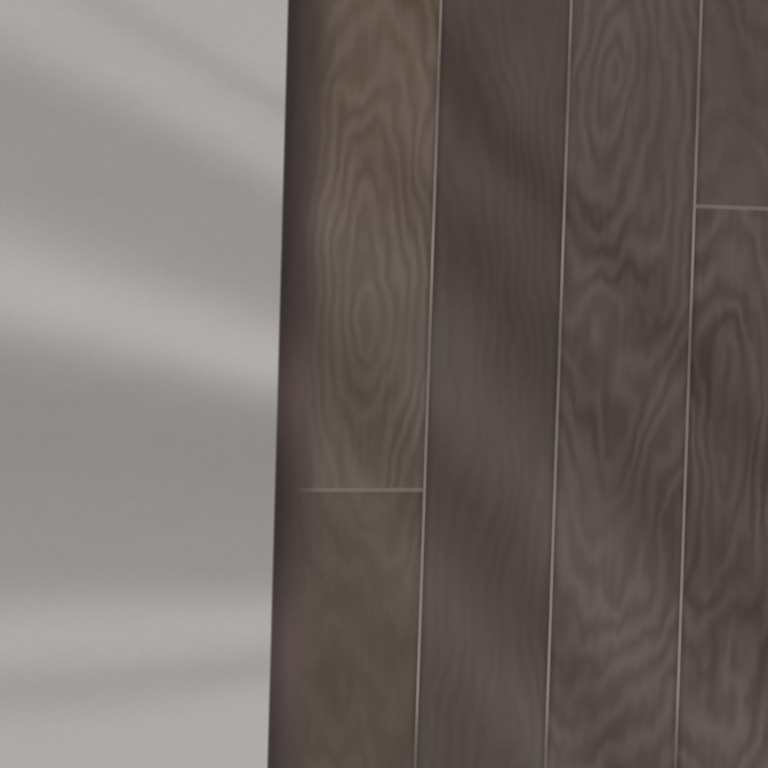
This texture is drawn by a three.js fragment shader. Its source:

```glsl
varying vec2 vUv;

const float PLANK_WIDTH = 0.1695;

float hash(vec2 p) {
  vec3 q = fract(vec3(p.xyx) * 0.1031);
  q += dot(q, q.yzx + 33.33);
  return fract((q.x + q.y) * q.z);
}

float noise(vec2 p) {
  vec2 i = floor(p), f = fract(p);
  f = f * f * (3.0 - 2.0 * f);
  return mix(mix(hash(i), hash(i + vec2(1.0, 0.0)), f.x),
             mix(hash(i + vec2(0.0, 1.0)), hash(i + vec2(1.0)), f.x), f.y);
}

float fbm(vec2 p) {
  float sum = 0.0, amp = 0.5;
  for (int i = 0; i < 4; i++) {
    sum += amp * noise(p);
    p = p * 2.03 + 17.1;
    amp *= 0.5;
  }
  return sum;
}

float band(float x, float centre, float width) {
  float d = (x - centre) / width;
  return exp(-d * d);
}

float line(float d, float halfWidth) {
  return 1.0 - smoothstep(halfWidth * 0.3, halfWidth * 1.7, abs(d));
}

// Fanned soft light falling across the pale wall
vec3 wallColor(vec2 p) {
  float s = (1.0 - p.y - 0.53 * p.x) / (1.0 - 0.7 * p.x);
  s += 0.012 * (fbm(p * vec2(5.0, 9.0)) - 0.5);
  float tone = 0.58;
  tone += 0.085 * (1.0 - smoothstep(0.0, 0.12, s));
  tone -= 0.035 * band(s, -0.075, 0.035);
  tone += 0.105 * band(s, 0.37, s < 0.37 ? 0.085 : 0.065);
  tone -= 0.025 * smoothstep(0.40, 0.50, s) * (1.0 - smoothstep(0.55, 0.75, s));
  tone += 0.095 * smoothstep(0.73, 0.84, s);
  tone -= 0.05 * band(s, 0.905, 0.04);
  tone += 0.012 * (fbm(p * vec2(14.0, 40.0)) - 0.5);
  return vec3(tone) + vec3(0.008, -0.008, -0.016);
}

// Growth rings stretched along the board around an elongated centre
float grain(vec2 q, vec2 centre, float seed) {
  vec2 d = (q - centre) * vec2(1.0, 0.22);
  float warp = fbm(vec2(q.x * 13.0, q.y * 5.0) + seed * 11.0) - 0.5;
  float rings = length(d) + 0.075 * warp;
  float fine = noise(vec2(q.x * 190.0, q.y * 14.0) + seed * 7.0) - 0.5;
  return 0.65 * sin(rings * 390.0) * (0.5 + noise(q * vec2(20.0, 9.0) + seed)) + 0.6 * fine;
}

// Board number, local position and end joint give each board its character
vec3 boardColor(vec2 q, float id, float joint) {
  float below = 1.0 - step(joint, q.y);
  vec2 centre = vec2(0.085, 0.56);
  float strength = 0.024;
  vec3 base = vec3(0.365, 0.322, 0.295);
  if (id > 2.5) {
    centre = vec2(0.05, 0.40);
    strength = 0.036;
    base = vec3(0.335, 0.293, 0.273);
  } else if (id > 1.5) {
    centre = vec2(0.062, 0.91);
    strength = 0.025;
    base = vec3(0.345, 0.303, 0.282);
  } else if (id > 0.5) {
    centre = vec2(-0.12, 0.30);
    strength = 0.008;
    base = vec3(0.322, 0.284, 0.267);
  }
  if (id < 0.5) {
    base += vec3(0.03, 0.023, 0.015) * smoothstep(0.55, 0.85, q.y);
    base -= 0.025 * below;
    strength *= 1.0 - 0.45 * below;
  }
  if (id > 2.5) strength *= mix(0.45, 1.0, below);
  float mottling = fbm(q * vec2(18.0, 9.0) + id * 5.0) - 0.5;
  return base + strength * grain(q, centre, id + below * 4.0) + 0.045 * mottling;
}

// Diagonal shadows and reflections lying over the boards
float floorLight(vec2 p) {
  float d = 1.0 - p.y - 1.3 * p.x + 0.06 * (noise(p * 6.0) - 0.5);
  return 0.035 * band(d, 0.06, 0.07) + 0.025 * band(d, -0.24, 0.09)
       - 0.04 * band(d, -0.69, 0.055) - 0.03 * band(d, -0.45, 0.08)
       - 0.02 * band(d, -0.10, 0.07);
}

vec3 floorColor(vec2 p, float edge) {
  float along = p.x - 0.371 - 0.034 * p.y;
  float id = max(floor(along / PLANK_WIDTH), 0.0);
  vec2 q = vec2(along - id * PLANK_WIDTH, p.y);
  float joint = id < 0.5 ? 0.362 : (id > 2.5 ? 0.768 - 0.04 * p.x : -1.0);
  vec3 color = boardColor(q, id, joint) + floorLight(p);

  // Pale seams between boards and at their ends
  float seam = abs(along - PLANK_WIDTH * max(floor(along / PLANK_WIDTH + 0.5), 1.0));
  float wear = 0.4 + 0.6 * noise(vec2(id * 0.0, p.y * 9.0));
  color = mix(color, color * 0.88, line(seam, 0.006));
  color = mix(color, vec3(0.53, 0.49, 0.46), line(seam, 0.0019) * wear);
  float jointLine = line(p.y - joint, 0.0026) * step(0.003, along);
  color = mix(color, vec3(0.47, 0.43, 0.40), jointLine * 0.75);

  // Dark margin beside the wall
  float away = p.x - edge;
  float shade = 1.0 - smoothstep(0.022, 0.065, away + 0.012 * (noise(p * 14.0) - 0.5));
  vec3 margin = mix(vec3(0.20, 0.175, 0.18), vec3(0.275, 0.23, 0.22), smoothstep(0.0, 0.03, away));
  margin += vec3(0.07, 0.055, 0.055) * (band(p.y, 0.49, 0.07) + band(p.y, 0.16, 0.09));
  margin += 0.03 * (1.0 - smoothstep(0.0, 0.4, p.y));
  return mix(color, margin, shade * 0.9);
}

void main() {
  float edge = 0.348 + 0.027 * vUv.y;
  vec3 color = mix(wallColor(vUv), floorColor(vUv, edge), smoothstep(-0.002, 0.003, vUv.x - edge));
  color += 0.008 * (noise(vUv * 210.0) - 0.5);
  gl_FragColor = vec4(color, 1.0);
}
```
